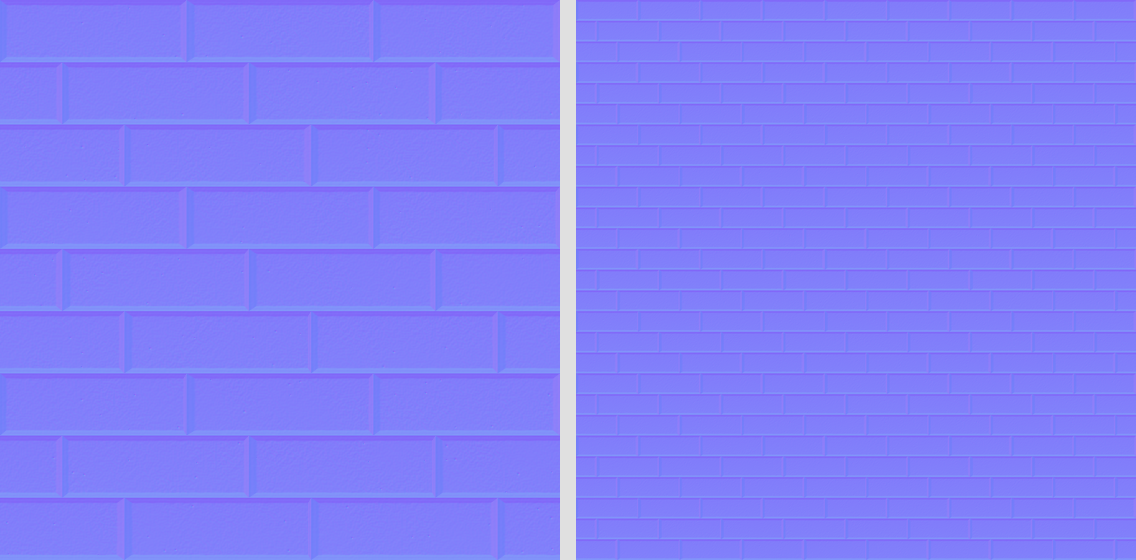
Left, the tile; right, the same tile 3 across and 3 down.
Give the GLSL for this texture map, as a three.js fragment shader.

```glsl
// Tangent-space normal map of bevelled, lightly stuccoed bricks in a third-offset bond.
varying vec2 vUv;

const vec2 BRICKS = vec2(3.0, 9.0);
const float BEVEL_Y = 0.0095;
const float FLAT_BLUE = 0.98;

vec2 hash2(vec2 p) {
  vec3 q = fract(p.xyx * vec3(0.1031, 0.1030, 0.0973));
  q += dot(q, q.yzx + 33.33);
  return fract((q.xx + q.yz) * q.zy);
}

// Gradient noise that wraps every "period" cells
float corner(vec2 cell, vec2 offset, float period) {
  float angle = 6.2832 * hash2(mod(cell, period) + 7.0).x;
  return dot(vec2(cos(angle), sin(angle)), offset);
}

float gradientNoise(vec2 p, float period) {
  vec2 i = floor(p), f = fract(p), e = vec2(1.0, 0.0);
  vec2 u = f * f * f * (f * (f * 6.0 - 15.0) + 10.0);
  float low = mix(corner(i, f, period), corner(i + e, f - e, period), u.x);
  float high = mix(corner(i + e.yx, f - e.yx, period), corner(i + 1.0, f - 1.0, period), u.x);
  return mix(low, high, u.y);
}

// Stucco relief: fine grain with faint lumps and diagonal trowel streaks
float stuccoHeight(vec2 uv) {
  vec2 diagonal = vec2(3.0 * (uv.x - uv.y), uv.x + uv.y);
  return gradientNoise(uv * 220.0, 220.0) * 0.00009
       + gradientNoise(uv * 110.0, 110.0) * 0.00006
       + gradientNoise(diagonal * 31.0, 31.0) * 0.00006;
}

vec2 stuccoSlope(vec2 uv, float eps) {
  float h = stuccoHeight(uv);
  float dx = stuccoHeight(uv + vec2(eps, 0.0)) - h;
  float dy = stuccoHeight(uv + vec2(0.0, eps)) - h;
  return vec2(-dx, dy) / eps;
}

// Sparse round specks, one at most per grid cell
vec2 speckSlope(vec2 uv, float cells, float density) {
  vec2 cell = mod(floor(uv * cells), cells);
  vec2 pick = hash2(cell + 41.0);
  vec2 centre = 0.25 + 0.5 * hash2(cell + 97.0);
  float radius = mix(0.0012, 0.0021, pick.y);
  vec2 d = (fract(uv * cells) - centre) / (cells * radius);
  return step(pick.x, density) * 0.3 * vec2(d.x, -d.y) * exp(-dot(d, d));
}

// Steepness over the bevel: d is 0 at the joint, 1 where the face begins
float bevelProfile(float d) {
  float lip = 0.07 * (1.0 - smoothstep(0.15, 0.4, d));
  float shoulder = 0.04 * smoothstep(0.5, 0.7, d);
  return (0.11 + lip + shoulder) * (1.0 - smoothstep(0.8, 1.15, d));
}

// Outward slope of the mitred rim; lo and hi are distances to opposite edges
vec2 bevelSlope(vec2 lo, vec2 hi, vec2 widthLo, vec2 widthHi) {
  vec2 a = lo / widthLo, b = hi / widthHi;
  vec2 d = min(a, b);
  vec2 side = vec2(a.x < b.x ? -1.0 : 1.0, a.y < b.y ? 1.0 : -1.0);
  float mitre = smoothstep(-0.15, 0.15, d.y - d.x);
  return side * vec2(mitre * 0.7, 1.0 - mitre) * bevelProfile(min(d.x, d.y));
}

void main() {
  // Brick bond: each row up steps one third of a brick to the left
  vec2 grid = vUv * BRICKS;
  float row = floor(grid.y);
  grid.x -= mod(8.0 - row, 3.0) / 3.0;
  vec2 id = mod(vec2(floor(grid.x), row), BRICKS);
  vec2 local = fract(grid);
  vec2 lo = local / BRICKS, hi = (1.0 - local) / BRICKS;
  vec2 vary = hash2(id + 13.0), tilt = hash2(id + 29.0) - 0.5;

  // Rim, with uneven end bevels and a slightly ragged edge
  float ragged = 1.0 + 0.1 * gradientNoise(vUv * 60.0, 60.0);
  vec2 widthLo = vec2(mix(0.011, 0.015, vary.x), BEVEL_Y) * ragged;
  vec2 widthHi = vec2(mix(0.005, 0.014, vary.y), BEVEL_Y) * ragged;
  vec2 slope = bevelSlope(lo, hi, widthLo, widthHi);

  // Gently domed face
  slope += vec2(0.014, mix(0.014, -0.032, local.y)) + tilt * vec2(0.006, 0.008);

  // Surface wear: patchy grain and specks, fainter on the rim
  vec2 inset = min(lo / widthLo, hi / widthHi);
  float face = smoothstep(0.7, 1.2, min(inset.x, inset.y));
  float patchy = 1.0 + 0.8 * gradientNoise(vUv * 13.0, 13.0);
  slope += stuccoSlope(vUv, 0.0008) * patchy * mix(0.4, 1.0, face);
  slope += speckSlope(vUv, 36.0, 0.11) * face;

  // Soften the joint where neighbouring slopes meet
  vec2 edge = min(lo, hi);
  slope *= smoothstep(0.0, 0.0012, min(edge.x, edge.y));

  gl_FragColor = vec4(0.5 + 0.5 * slope, FLAT_BLUE - 0.2 * dot(slope, slope), 1.0);
}
```
